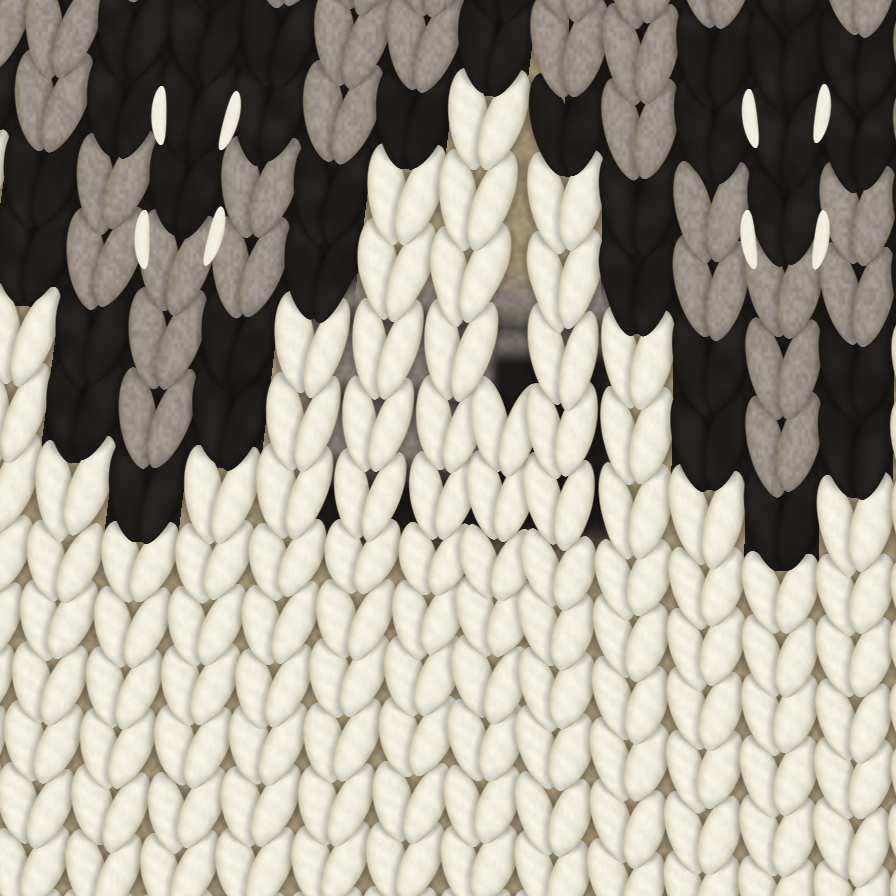
A WebGL 2 fragment shader for this texture:

```glsl
#version 300 es
precision highp float;
uniform vec2 u_resolution;
out vec4 fragColor;

#define ROW_ZERO 0.362
#define PITCH_UPPER 0.086
#define PITCH_LOWER 0.069
#define ROW_TILT 0.045
#define LEG_WIDTH 0.0222
#define LEG_OFFSET 0.0188
#define LEG_SPLAY 0.0125
#define LEG_STRETCH 1.32
#define CREAM vec3(0.945, 0.935, 0.875)
#define GRAY vec3(0.61, 0.575, 0.54)
#define BLACK vec3(0.108, 0.098, 0.090)
#define CREASE vec3(0.62, 0.56, 0.44)

// Ends of the cream, first black and gray bands, by distance from motif axis
const vec3 BANDS[5] = vec3[5](vec3(0, 1, 4), vec3(1, 3, 5), vec3(3, 5, 9),
                              vec3(5, 6, 8), vec3(6, 9, 9));

float hash(vec2 p) {
    vec3 q = fract(p.xyx * vec3(0.1031, 0.1030, 0.0973));
    q += dot(q, q.yzx + 33.33);
    return fract((q.x + q.y) * q.z);
}

float noise(vec2 p) {
    vec2 i = floor(p), f = fract(p);
    f = f * f * (3.0 - 2.0 * f);
    return mix(mix(hash(i), hash(i + vec2(1, 0)), f.x),
               mix(hash(i + vec2(0, 1)), hash(i + vec2(1, 1)), f.x), f.y);
}

// Knit columns: two groups that part to let in column 1
float spacing(float v) { return 0.081 + 0.003 * v; }
float leftEdge(float v) { return 0.56 - 0.13 * v + 0.018 * v * v; }
float rightEdge(float v) { return 0.636 - 0.02 * v; }

float columnCenter(float k, float v) {
    if (k < 0.5) return leftEdge(v) + k * spacing(v);
    if (k < 1.5) return 0.5 * (leftEdge(v) + rightEdge(v));
    return rightEdge(v) + (k - 2.0) * spacing(v);
}

float rowPitch(float row) { return row < 0.0 ? PITCH_LOWER : PITCH_UPPER; }

vec3 yarnColor(float k, float row) {
    if (k == 1.0) return CREAM;
    float m = k < 1.0 ? k + 4.0 : k - 5.0;
    int d = int(abs(mod(m + 4.0, 8.0) - 4.0));
    vec3 band = BANDS[d];
    if (row < band.x) return CREAM;
    if (row < band.y) return BLACK;
    return row < band.z || (d == 1 && row > 6.0) ? GRAY : BLACK;
}

// Rounded, twisted strand; u runs across it and t along it
vec3 shadeYarn(vec3 base, float u, float t, vec2 p) {
    float edge = pow(min(abs(u), 1.0), 3.6);
    vec3 c = base * mix(vec3(1.0), vec3(0.82, 0.79, 0.72), edge);
    float ply = sin(t * 13.0 + u * 4.0) * 0.014;
    float fuzz = noise(p * vec2(290.0, 210.0)) - 0.5;
    float heather = base.r > 0.4 && base.r < 0.8 ? 0.15 : 0.03;
    c *= 1.0 + ply + fuzz * heather - 0.035 * u;
    if (base.r < 0.2) c += 0.045 * (1.0 - edge) * noise(p * 42.0);
    return c * (1.0 - 0.13 * smoothstep(0.6, 1.0, abs(t)));
}

// Loose strands lying behind the stitches
vec3 backing(vec2 p, float v, float open, float row, vec3 front) {
    vec3 c = front.r > 0.8 ? CREASE : BLACK;
    float bump = 1.0 - 0.45 * pow(abs(fract(row) * 2.0 - 1.0), 3.0);
    float grayBand = 1.0 - smoothstep(0.52, 0.55, v);
    grayBand *= 1.0 - smoothstep(0.54, 0.56, p.x) * smoothstep(0.38, 0.41, v);
    c = mix(c, mix(BLACK, GRAY * 0.85 * bump, grayBand), open);
    return c * (0.93 + 0.14 * noise(p * 200.0));
}

void main() {
    vec2 p = gl_FragCoord.xy / u_resolution;
    float pixel = 1.0 / min(u_resolution.x, u_resolution.y);
    float v = 1.0 - p.y;
    float open = smoothstep(0.32, 0.36, p.x) * (1.0 - smoothstep(0.67, 0.71, p.x));
    open *= smoothstep(0.29, 0.34, v) * (1.0 - smoothstep(0.58, 0.64, v));

    // Rows slope up to the left and bunch up at the middle
    float lift = 0.026 * exp(-pow((p.x - 0.5) / 0.2, 2.0)) * smoothstep(0.44, 0.68, v);
    float height = p.y - ROW_ZERO - ROW_TILT * (0.875 - p.x) - lift;
    float row = height / rowPitch(height);

    float s = spacing(v);
    float k0 = p.x < columnCenter(1.0, v)
        ? min(floor((p.x - leftEdge(v)) / s), 0.0)
        : max(floor((p.x - rightEdge(v)) / s) + 2.0, 1.0);
    float nearest = k0 + step(columnCenter(k0, v) + 0.5 * s, p.x);
    vec3 color = backing(p, v, open, row, yarnColor(nearest, floor(row)));

    // Stitches, lower rows first so each base covers the loop below
    for (float j = -2.0; j <= 1.0; j++) {
        float n = floor(row) + j;
        for (float i = -1.0; i <= 2.0; i++) {
            float k = k0 + i;
            if (k == 1.0 && n > 1.0) continue;
            float center = columnCenter(k, v);
            vec3 base = yarnColor(k, n);
            for (float side = -1.0; side <= 1.0; side += 2.0) {
                vec2 id = vec2(k * 2.0 + side * 0.5 + 60.0, n + 40.0);
                float wobble = hash(id) - 0.5;
                float tip = n * rowPitch(n) + wobble * 0.009;
                float t = 2.0 * (height - tip) / (LEG_STRETCH * rowPitch(n)) - 1.0;
                if (abs(t) >= 1.0) continue;
                float axis = LEG_OFFSET + LEG_SPLAY * t + 0.002 * (hash(id + 7.3) - 0.5);
                float lateral = p.x - center - side * axis * (1.0 - 0.08 * open);
                float taper = 1.0 - t * t;
                float halfWidth = LEG_WIDTH * (1.0 - 0.10 * open + 0.10 * wobble);
                halfWidth *= pow(taper, 0.58);
                float dist = abs(lateral) - halfWidth;
                float halo = 1.0 - smoothstep(0.0, 0.010, dist);
                color *= 1.0 - 0.18 * halo * smoothstep(0.0, 0.45, taper);
                vec3 yarn = shadeYarn(base, lateral / max(halfWidth, 0.001), t, p);
                color = mix(color, yarn, 1.0 - smoothstep(-pixel, pixel, dist));
            }
        }
    }

    // Cream slivers showing beside each motif axis
    for (float i = 0.0; i < 8.0; i++) {
        float k = i < 4.0 ? -4.0 : 5.0;
        float side = mod(i, 2.0) - 0.5;
        float level = mod(floor(i / 2.0), 2.0);
        vec2 q = vec2(p.x - columnCenter(k, v) - side * s,
                      v - 0.125 - 0.135 * level - 0.012 * hash(vec2(i, 3.0)));
        q.x += side * (0.25 * q.y + 5.0 * q.y * q.y);
        float body = 1.0 - q.y * q.y / 0.0011;
        float dist = abs(q.x) - 0.0085 * sqrt(max(body, 0.0));
        float cover = (1.0 - smoothstep(-pixel, pixel, dist)) * step(0.0, body);
        color = mix(color, shadeYarn(CREAM, q.x / 0.010, 0.0, p), cover);
    }
    fragColor = vec4(color, 1.0);
}
```
